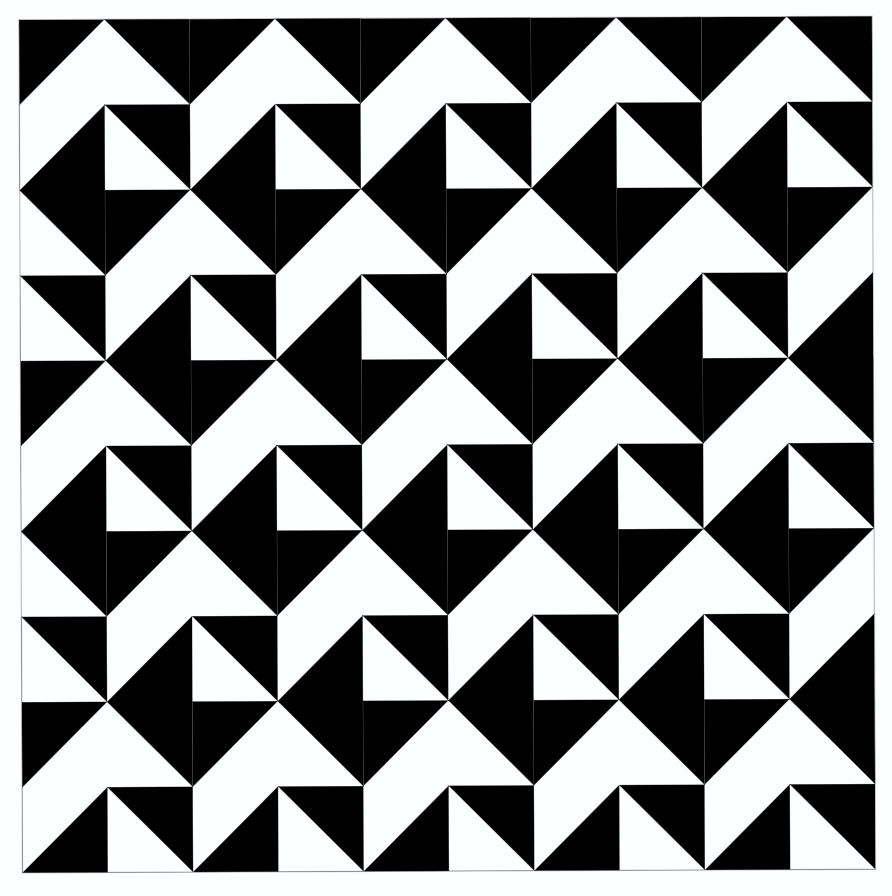
A Shadertoy shader for this pattern:

```glsl
// Black and white quilt of staggered diamonds, each with one notched corner,
// on a slightly tilted sheet of ten by ten cells. Three triangles form a motif;
// their coverages multiply, which leaves a hairline seam where two of them meet.

// Share of a pixel covered by a shape at signed distance d
float coverage(float d, float pixel) {
    return clamp(0.5 - d / pixel, 0.0, 1.0);
}

// Light left uncovered by one motif centred on the origin, y pointing down
float motifLight(vec2 q, float pixel) {
    float diagonal = sqrt(0.5);
    float leftHalf = max((abs(q.x) + abs(q.y) - 1.0) * diagonal, q.x);
    float lowerRight = max((q.x + q.y - 1.0) * diagonal, max(-q.x, -q.y));
    float upperRight = max((1.0 - q.x + q.y) * diagonal, max(q.x - 1.0, -1.0 - q.y));
    return (1.0 - coverage(leftHalf, pixel))
         * (1.0 - coverage(lowerRight, pixel))
         * (1.0 - coverage(upperRight, pixel));
}

void mainImage(out vec4 fragColor, in vec2 fragCoord) {
    // Cell coordinates from the sheet's top left corner, y down
    float cellSize = 0.0952;
    float tilt = 0.0041;
    vec2 p = vec2(fragCoord.x, iResolution.y - fragCoord.y) / iResolution.y;
    p = (p - vec2(0.0212, 0.0221)) / cellSize;
    p = vec2(p.x - tilt * p.y, p.y + tilt * p.x);
    float pixel = 1.2 / (cellSize * iResolution.y);

    // Every second row of motifs shifts by half a repeat
    float row = floor((p.y + 1.0) * 0.5);
    vec2 q = vec2(mod(p.x - row + 1.0, 2.0) - 1.0, p.y - 2.0 * row);

    // Include neighbours so that edges on tile borders stay smooth
    float light = 1.0;
    for (int j = -1; j <= 1; j++) {
        for (int i = -1; i <= 1; i++) {
            light *= motifLight(q - vec2(2 * i + j, 2 * j), pixel);
        }
    }

    // Clip to the sheet and trace its faint outline
    vec2 fromCentre = abs(p - 5.0);
    float sheet = max(fromCentre.x, fromCentre.y) - 5.0;
    light = mix(1.0, light, coverage(sheet, pixel));
    light *= 1.0 - 0.25 * clamp(1.0 - abs(sheet) / pixel, 0.0, 1.0);

    fragColor = vec4(vec3(0.99, 1.0, 1.0) * light, 1.0);
}
```
